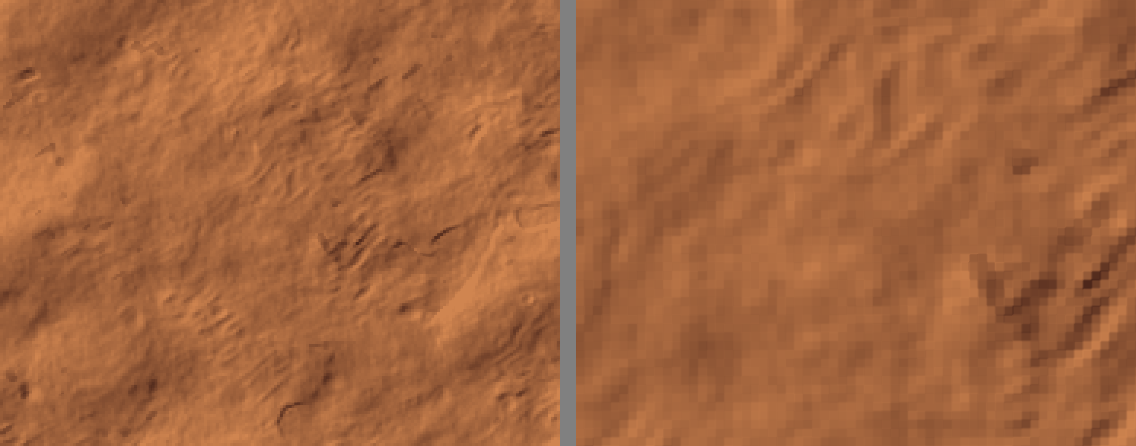
Left, the full canvas; right, a detail of the centre.
Reproduce this texture procedurally as a WebGL 2 fragment shader.

```glsl
#version 300 es
precision highp float;

uniform vec2 u_resolution;
out vec4 fragColor;

const vec3 MEAN_COLOUR = vec3(0.649, 0.401, 0.245);
const vec3 TONE_STEP = vec3(0.070, 0.050, 0.028);
const vec2 TO_LIGHT = vec2(-0.86, 0.51);
const float GRAIN_ROWS = 153.0;     // sampling rows per canvas height
const float TREND_ANGLE = 0.58;     // direction of ridges and streaks
const float SLOPE_REACH = 0.0048;
const float RELIEF = 0.39;
const float SHADOW_START = -3.0;    // slopes below this fall into shadow
const float ALBEDO_CONTRAST = 3.9;
const float SCARP_DEPTH = 0.07;
const float STREAK_HEIGHT = 0.034;
const float CRATER_CELL = 0.21;
const float CRATER_CHANCE = 0.6;

float hash(vec2 p) {
    vec3 q = fract(vec3(p.xyx) * 0.1031);
    q += dot(q, q.yzx + 33.33);
    return fract((q.x + q.y) * q.z);
}

float noise(vec2 p) {
    vec2 cell = floor(p), f = fract(p);
    f = f * f * (3.0 - 2.0 * f);
    return mix(mix(hash(cell), hash(cell + vec2(1, 0)), f.x),
               mix(hash(cell + vec2(0, 1)), hash(cell + vec2(1, 1)), f.x), f.y);
}

float fbm(vec2 p, int octaves, float gain) {
    float sum = 0.0, amp = 0.5;
    for (int i = 0; i < octaves; i++) {
        sum += amp * noise(p);
        p = mat2(1.6, 1.2, -1.2, 1.6) * p + 17.3;
        amp *= gain;
    }
    return sum;
}

// x runs along the terrain trend, y across it
vec2 trendAxes(vec2 p) {
    float c = cos(TREND_ANGLE), s = sin(TREND_ANGLE);
    return vec2(c * p.x + s * p.y, c * p.y - s * p.x);
}

vec2 warp(vec2 p) {
    return vec2(noise(p * 9.0 + 3.7), noise(p * 9.0 + 41.2)) - 0.5;
}

float outcropMask(vec2 p) {
    float bias = 0.14 * (p.x * 0.8 - p.y);
    return smoothstep(0.5, 0.7, fbm(p * 5.0 + 8.1, 3, 0.55) * 1.12 + bias);
}

// Hollows whose edges vary from firm scarps to gentle slopes
float hollow(vec2 p) {
    vec2 q = trendAxes(p + 0.05 * warp(p));
    float field = fbm(q * vec2(6.5, 9.5) + 23.0, 4, 0.48);
    float region = smoothstep(0.36, 0.66, noise(p * 4.2 + 60.4) + 0.1 * (p.x - p.y));
    float softness = mix(0.06, 0.24, smoothstep(0.2, 0.6, noise(p * 14.0 + 7.0)));
    return region * smoothstep(0.5, 0.5 + softness, field);
}

float crater(vec2 p) {
    vec2 g = (p + 0.016 * warp(p * 2.0)) / CRATER_CELL;
    vec2 id = floor(g);
    vec2 centre = 0.3 + 0.4 * vec2(hash(id + 5.1), hash(id + 19.7));
    float radius = mix(0.014, 0.032, hash(id + 31.3));
    float d = length(fract(g) - centre) * CRATER_CELL / radius;
    float strength = step(hash(id + 47.9), CRATER_CHANCE) * mix(0.3, 1.15, hash(id + 71.0));
    float rim = 0.6 * exp(-9.0 * (d - 1.1) * (d - 1.1));
    return strength * radius * (rim - 2.4 * (1.0 - smoothstep(0.1, 1.0, d)));
}

float streakRidges(vec2 q) {
    float ridges = 1.0 - abs(2.0 * noise(q * vec2(24.0, 50.0) + 11.0) - 1.0);
    return ridges + 0.8 * noise(q * vec2(48.0, 66.0));
}

float terrainHeight(vec2 p) {
    vec2 q = trendAxes(p + 0.03 * warp(p));
    float plains = fbm(q * vec2(4.4, 5.6), 5, 0.43);
    return plains + crater(p) - SCARP_DEPTH * hollow(p)
         + STREAK_HEIGHT * outcropMask(p) * streakRidges(q);
}

void main() {
    // Soft staircase coordinates give the coarse grain
    vec2 g = gl_FragCoord.xy / u_resolution.y * GRAIN_ROWS - 0.5;
    vec2 p = (floor(g) + smoothstep(0.3, 0.7, fract(g)) + 0.5) / GRAIN_ROWS;

    // Slope facing the light, with deepened shadows
    vec2 reach = TO_LIGHT * SLOPE_REACH;
    float slope = (terrainHeight(p - reach) - terrainHeight(p + reach)) / (2.0 * SLOPE_REACH);
    float tone = RELIEF * (slope + 0.5 * min(slope - SHADOW_START, 0.0));

    // Broad dust patches, pale streaked outcrops and dark hollow floors
    vec2 q = trendAxes(p + 0.03 * warp(p));
    tone += ALBEDO_CONTRAST * (fbm(q * vec2(3.0, 4.4) + 90.0, 4, 0.52) - 0.47);
    tone += outcropMask(p) * (0.6 * streakRidges(q) - 0.15) - 0.7 * hollow(p);

    // Small sparse dark marks along the trend
    float mark = smoothstep(0.8, 0.92, noise(trendAxes(p) * vec2(28.0, 46.0) + 130.0));
    tone -= 1.5 * mark * smoothstep(0.52, 0.75, noise(p * 8.0 + 33.0));

    // Fine upright grain
    tone += 0.8 * (noise(p * vec2(115.0, 48.0)) - 0.5);
    tone += 0.3 * (hash(floor(p * GRAIN_ROWS)) - 0.5);

    fragColor = vec4(MEAN_COLOUR + TONE_STEP * clamp(tone, -5.0, 2.4), 1.0);
}
```
